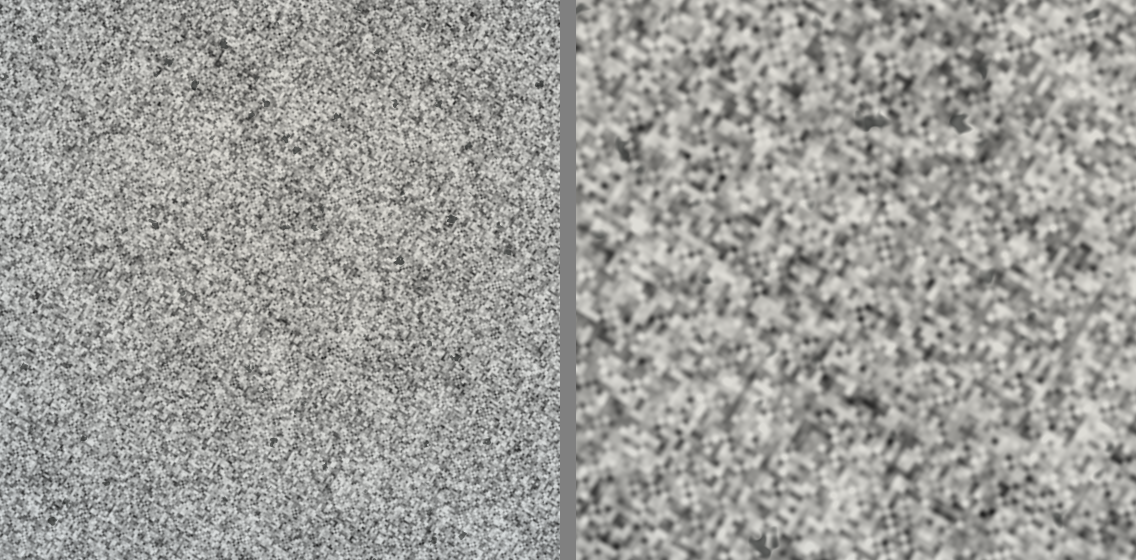
Left, the full canvas; right, a detail of the centre.
Write a three.js fragment shader that draws this texture.

```glsl
// Fine-grained grey granite: salt-and-pepper crystals, scattered dark mica flecks, faint tint drift.
varying vec2 vUv;

const float FINE_GRAINS = 245.0;    // crystals across the canvas
const float COARSE_GRAINS = 150.0;
const float FINE_WEIGHT = 0.62;
const float COARSE_WEIGHT = 0.38;
const float GRAIN_SPREAD = 0.156;   // standard deviation of the mixed grain noise
const float MOTTLE_SCALE = 26.0;
const float MOTTLE_AMOUNT = 0.75;
const float CLOUD_SCALE = 5.0;
const float CLOUD_AMOUNT = 0.35;

const float MID_TONE = 0.625;       // tone curve: mid + contrast * z - skew * z * z
const float CONTRAST = 0.122;
const float DARK_SKEW = 0.010;

const float FLECK_CELLS = 30.0;
const float FLECK_CHANCE = 0.30;
const float FLECK_MIN_RADIUS = 0.0020;
const float FLECK_MAX_RADIUS = 0.0075;
const float FLECK_EDGE = 0.0022;
const float FLECK_DEPTH = 0.75;
const vec3 FLECK_COLOR = vec3(0.17, 0.18, 0.175);

const vec3 WARM_TINT = vec3(1.010, 1.002, 0.972);
const vec3 COOL_TINT = vec3(0.982, 1.003, 1.008);

float hash(vec2 p) {
  vec3 q = fract(vec3(p.xyx) * 0.1031);
  q += dot(q, q.yzx + 33.33);
  return fract((q.x + q.y) * q.z);
}

float valueNoise(vec2 p) {
  vec2 cell = floor(p);
  vec2 f = fract(p);
  f = f * f * (3.0 - 2.0 * f);
  float low = mix(hash(cell), hash(cell + vec2(1.0, 0.0)), f.x);
  float high = mix(hash(cell + vec2(0.0, 1.0)), hash(cell + vec2(1.0)), f.x);
  return mix(low, high, f.y);
}

vec2 rotate(vec2 p, float angle) {
  float c = cos(angle);
  float s = sin(angle);
  return vec2(c * p.x - s * p.y, s * p.x + c * p.y);
}

// Crystal brightness in standard deviations; turned lattices hide the noise grid.
float grain(vec2 uv) {
  float fine = valueNoise(rotate(uv, 0.55) * FINE_GRAINS + 300.0);
  float coarse = valueNoise(rotate(uv, 1.15) * COARSE_GRAINS + 500.0);
  return (FINE_WEIGHT * fine + COARSE_WEIGHT * coarse - 0.5) / GRAIN_SPREAD;
}

// Coverage of ragged dark flecks, one candidate per jittered cell.
float flecks(vec2 uv) {
  vec2 cell = floor(uv * FLECK_CELLS);
  vec2 ragged = vec2(valueNoise(uv * 190.0 + 40.0), valueNoise(uv * 190.0 + 620.0)) - 0.5;
  float cover = 0.0;
  for (int y = -1; y <= 1; y++) {
    for (int x = -1; x <= 1; x++) {
      vec2 id = cell + vec2(float(x), float(y)) + 70.0;
      vec2 jitter = vec2(hash(id + 11.3), hash(id + 47.9));
      vec2 center = (id - 70.0 + jitter) / FLECK_CELLS;
      float size = pow(hash(id + 83.1), 5.0);
      float radius = mix(FLECK_MIN_RADIUS, FLECK_MAX_RADIUS, size);
      vec2 offset = rotate(uv - center + ragged * radius * 1.4, 6.2832 * hash(id + 5.7));
      float dist = length(offset * vec2(0.85, 1.2)) - radius;
      float present = step(hash(id + 29.4), FLECK_CHANCE);
      float disc = 1.0 - smoothstep(-FLECK_EDGE, FLECK_EDGE, dist);
      cover = max(cover, present * disc * mix(0.7, 1.0, size));
    }
  }
  return cover;
}

void main() {
  vec2 uv = vUv;

  // Crystals with soft clustering
  float z = grain(uv);
  z += MOTTLE_AMOUNT * (valueNoise(rotate(uv, 0.8) * MOTTLE_SCALE + 90.0) - 0.5);
  z += CLOUD_AMOUNT * (valueNoise(rotate(uv, 0.4) * CLOUD_SCALE + 20.0) - 0.5);
  z = clamp(z, -3.2, 2.4);
  float tone = MID_TONE + CONTRAST * z - DARK_SKEW * z * z;

  // Warm towards the upper middle, cool towards the lower left
  float warmth = 1.0 - smoothstep(0.15, 0.85, distance(uv, vec2(0.55, 0.68)));
  vec3 color = tone * mix(COOL_TINT, WARM_TINT, warmth);

  // Mica flecks
  color = mix(color, FLECK_COLOR, FLECK_DEPTH * flecks(uv));

  gl_FragColor = vec4(color, 1.0);
}
```
